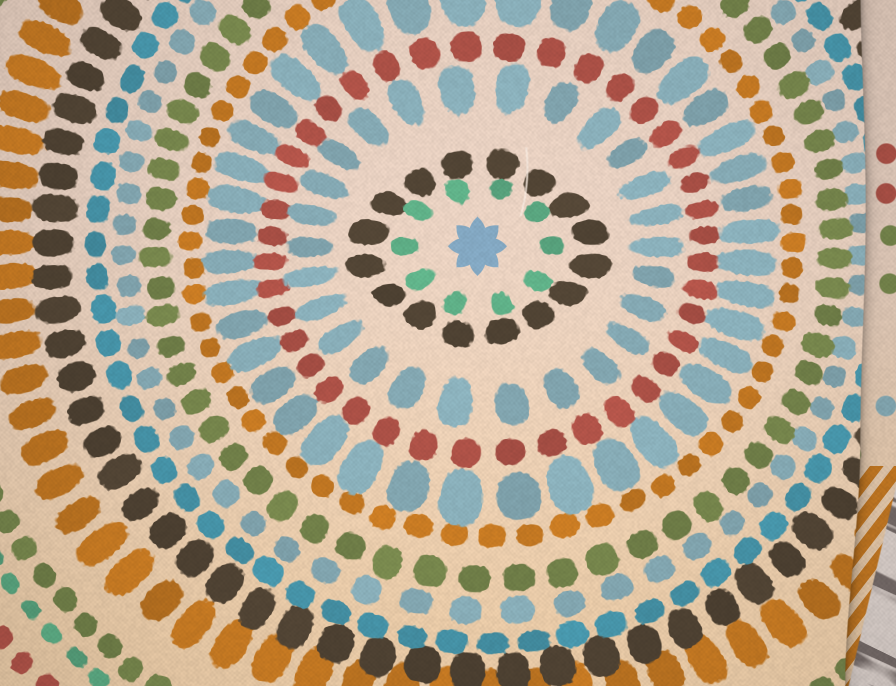
Write a Shadertoy shader that draws this pattern.

```glsl
// Printed cotton with concentric oval rings of dabbed dots around a small star.
// Each ring folds polar space into cells and draws one rounded dab per cell;
// a folded edge, a second cloth, a woven grain and soft light finish it.

const float TAU = 6.2831853;
const vec3 SKY = vec3(0.51, 0.65, 0.69);
const vec3 TEAL = vec3(0.27, 0.57, 0.65);
const vec3 OCHRE = vec3(0.75, 0.46, 0.13);
const vec3 OLIVE = vec3(0.45, 0.51, 0.29);
const vec3 UMBER = vec3(0.31, 0.26, 0.20);
const vec3 BRICK = vec3(0.66, 0.31, 0.27);
const vec3 MINT = vec3(0.35, 0.65, 0.50);

float hash(vec2 p) {
    vec3 q = fract(vec3(p.xyx) * 0.1031);
    q += dot(q, q.yzx + 33.33);
    return fract((q.x + q.y) * q.z);
}

float noise(vec2 p) {
    vec2 i = floor(p), f = fract(p);
    f = f * f * (3.0 - 2.0 * f);
    return mix(mix(hash(i), hash(i + vec2(1, 0)), f.x),
               mix(hash(i + vec2(0, 1)), hash(i + vec2(1, 1)), f.x), f.y);
}

// Coverage of a shape with signed distance d, softened like ink in cloth
float ink(float d) {
    float soft = max(0.0015, 0.8 / iResolution.y);
    return 1.0 - smoothstep(-soft, soft, d);
}

// size.x: radial half length, size.y: share of the cell filled on each side
// warp crowds the dabs toward the left and right, bulge swells the diagonals
void ring(inout vec3 cloth, vec2 p, vec3 dye, vec2 centre, vec2 radii,
          float count, float phase, float warp, float bulge, vec2 size) {
    vec2 q = (p - centre) / radii;
    float angle = atan(q.y, q.x);
    float diagonal = sin(2.0 * angle);
    float r = length(q) / (1.0 + bulge * diagonal * diagonal);
    float u = (angle + warp * diagonal) / TAU * count + phase;
    float id = mod(floor(u), count);
    float h = hash(vec2(id, count + radii.x * 97.0));
    float k = hash(vec2(id + 31.0, count));
    float density = 1.0 + 2.0 * warp * cos(2.0 * angle);
    float cell = TAU * length(p - centre) / (count * density);
    vec2 halfSize = vec2(size.x * (0.88 + 0.24 * h), size.y * cell * (0.92 + 0.16 * k));
    vec2 local = vec2((r - 1.0) * 0.5 * (radii.x + radii.y) + (k - 0.5) * 0.006,
                      (fract(u) - 0.5) * cell + (h - 0.5) * 0.003);
    vec2 e = pow(abs(local) / halfSize, vec2(2.4));
    float d = (pow(e.x + e.y, 1.0 / 2.4) - 1.0) * min(halfSize.x, halfSize.y);
    d += (noise(p * 190.0) - 0.5) * 0.0035;
    cloth = mix(cloth, dye * (0.94 + 0.12 * h), ink(d));
}

// Strip of another cloth seen past the fold: loose dabs above, grey ikat below
vec3 neighbour(vec2 p, vec3 cream) {
    vec3 c = cream * 0.97;
    vec2 g = p / vec2(0.055, 0.062);
    vec2 id = floor(g);
    float h = hash(id + 7.0);
    vec2 local = (fract(g) - 0.5 - 0.25 * (vec2(h, hash(id + 19.0)) - 0.5)) * vec2(0.055, 0.062);
    vec3 dye = p.y > 0.7 ? mix(BRICK, UMBER, step(0.6, h)) : mix(SKY, OLIVE, step(0.5, h));
    float upper = step(0.33, p.y) * step(p.y, 0.86) * step(0.25, h);
    c = mix(c, dye, ink(length(local) - 0.015) * upper);
    float stripe = abs(fract((p.y - p.x * 1.3) * 22.0) - 0.5) / 22.0 - 0.013;
    c = mix(c, OCHRE, ink(stripe) * step(p.y, 0.32));
    float streak = noise(vec2(p.x * 14.0, p.y * 150.0 + p.x * 70.0));
    float band = 0.5 + 0.5 * cos((p.y + p.x * 0.6) * 55.0);
    vec3 ikat = mix(vec3(0.84, 0.80, 0.78), vec3(0.45, 0.41, 0.40),
                    smoothstep(0.55, 0.75, 0.55 * streak + 0.55 * band));
    return mix(c, ikat, ink((p.y - (p.x - 1.237) * 4.2) * 0.23));
}

void mainImage(out vec4 fragColor, in vec2 fragCoord) {
    vec2 p = fragCoord / iResolution.y;

    // Cream ground, pinker above and warmer below
    vec3 cream = mix(vec3(0.91, 0.79, 0.65), vec3(0.89, 0.80, 0.74), smoothstep(0.0, 0.75, p.y));
    vec3 cloth = cream;

    // Outer rings to the corners, then inward
    vec2 hub = vec2(0.714, 0.646);
    ring(cloth, p, BRICK, hub, vec2(0.915), 120.0, 0.5, 0.0, 0.0, vec2(0.015, 0.32));
    ring(cloth, p, MINT, hub, vec2(0.855), 112.0, 0.5, 0.0, 0.0, vec2(0.012, 0.32));
    ring(cloth, p, OLIVE, hub, vec2(0.810), 108.0, 0.5, 0.0, 0.0, vec2(0.017, 0.36));
    ring(cloth, p, OCHRE, hub, vec2(0.701, 0.655), 76.0, 0.5, 0.05, 0.05, vec2(0.036, 0.37));
    ring(cloth, p, UMBER, hub, vec2(0.638, 0.625), 70.0, 0.5, 0.07, 0.0, vec2(0.030, 0.38));
    ring(cloth, p, TEAL, vec2(0.718, 0.646), vec2(0.578, 0.584), 68.0, 0.5, 0.05, 0.0, vec2(0.017, 0.39));
    ring(cloth, p, SKY, vec2(0.718, 0.651), vec2(0.537, 0.541), 60.0, 0.0, 0.13, 0.0, vec2(0.018, 0.32));
    ring(cloth, p, OLIVE, vec2(0.723, 0.646), vec2(0.495, 0.489), 60.0, 0.0, 0.10, 0.0, vec2(0.022, 0.36));
    ring(cloth, p, OCHRE, vec2(0.718, 0.648), vec2(0.439, 0.429), 60.0, 0.5, 0.08, 0.0, vec2(0.016, 0.37));
    ring(cloth, p, SKY, vec2(0.714, 0.641), vec2(0.378, 0.367), 40.0, 0.0, 0.14, 0.0, vec2(0.039, 0.39));
    ring(cloth, p, BRICK, vec2(0.711, 0.637), vec2(0.316, 0.298), 40.0, 0.0, 0.11, 0.0, vec2(0.022, 0.34));
    ring(cloth, p, SKY, vec2(0.705, 0.641), vec2(0.254, 0.231), 26.0, 0.5, 0.12, 0.0, vec2(0.034, 0.31));
    ring(cloth, p, UMBER, vec2(0.699, 0.637), vec2(0.169, 0.126), 16.0, 0.0, 0.0, -0.09, vec2(0.024, 0.36));
    ring(cloth, p, MINT, vec2(0.698, 0.641), vec2(0.107, 0.085), 10.0, 0.5, 0.0, 0.0, vec2(0.018, 0.24));

    // Eight-pointed star
    vec2 s = p - vec2(0.696, 0.641);
    float point = abs(fract(atan(s.y, s.x) / TAU * 8.0) - 0.5) * 2.0;
    cloth = mix(cloth, vec3(0.50, 0.64, 0.74), ink(length(s) - mix(0.029, 0.043, point)));

    // Loose pale thread
    vec2 t = p - vec2(0.768, 0.735);
    float thread = max(abs(t.x - 0.08 * t.y + 2.0 * t.y * t.y) - 0.0015, abs(t.y) - 0.05);
    cloth = mix(cloth, vec3(0.93, 0.88, 0.84), 0.8 * ink(thread));

    // Folded edge with its shadow on the cloth behind
    float fold = p.x - 1.228 - 0.03 * smoothstep(0.0, 0.35, p.y) - 0.004 * cos(p.y * 9.0);
    vec3 behind = neighbour(p, cream) * (1.0 - 0.3 * exp(-max(fold, 0.0) * 140.0));
    cloth = mix(behind, cloth, ink(fold));

    // Canvas weave and lighting
    vec2 w = p * 150.0 + 0.6 * noise(p * 30.0);
    float weave = sin(w.x * TAU) * sin(w.y * TAU) * 0.018 + (noise(p * 260.0) - 0.5) * 0.05;
    float light = 1.03 - 0.16 * dot(p - vec2(0.7, 0.55), p - vec2(0.7, 0.55));
    fragColor = vec4(cloth * (light + weave), 1.0);
}
```
